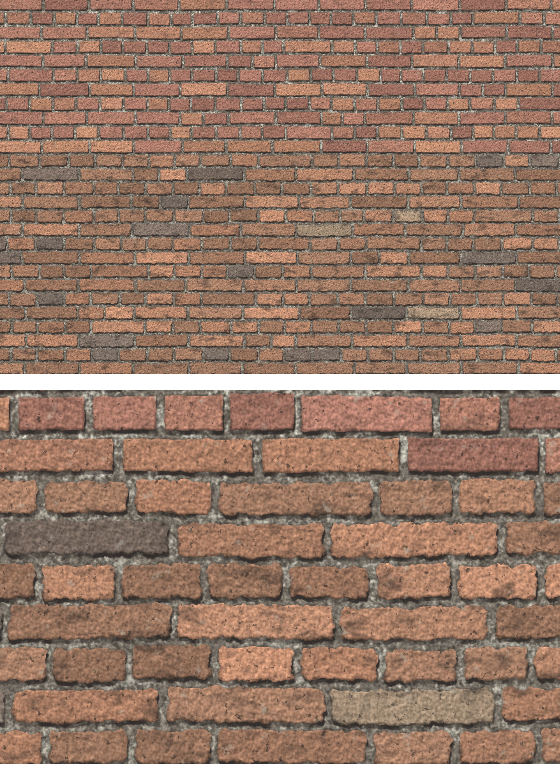
Top: the whole. Bottom: its middle third, enlarged.
Write a Shadertoy shader that draws this texture.

```glsl
// Weathered brick wall: alternating stretcher and header courses, tidy above and older below.

const float COURSES = 27.0;       // courses over the canvas height
const float OLD_COURSES = 16.0;   // the lower, more worn courses

const vec3 RED    = vec3(0.65, 0.46, 0.40);
const vec3 ORANGE = vec3(0.74, 0.54, 0.43);
const vec3 BROWN  = vec3(0.62, 0.47, 0.38);
const vec3 SLATE  = vec3(0.43, 0.41, 0.39);
const vec3 CREAM  = vec3(0.66, 0.60, 0.51);
const vec3 MORTAR = vec3(0.47, 0.44, 0.40);
const vec3 LIME   = vec3(0.72, 0.71, 0.66);
const vec3 SOOT   = vec3(0.19, 0.17, 0.16);

struct Brick { vec2 centre; vec2 halfSize; float seed; };

float hash(vec2 p) {
    vec3 q = fract(vec3(p.xyx) * 0.1031);
    q += dot(q, q.yzx + 33.33);
    return fract((q.x + q.y) * q.z);
}

vec2 gradientAt(vec2 cell) {
    float angle = 6.2832 * hash(cell + 71.0);
    return vec2(cos(angle), sin(angle));
}

// Gradient noise, roughly -0.7 to 0.7
float noise(vec2 p) {
    vec2 i = floor(p), f = p - i;
    vec2 u = f * f * f * (f * (f * 6.0 - 15.0) + 10.0);
    vec2 e = vec2(0.0, 1.0);
    float low  = mix(dot(gradientAt(i), f), dot(gradientAt(i + e.yx), f - e.yx), u.x);
    float high = mix(dot(gradientAt(i + e), f - e), dot(gradientAt(i + 1.0), f - 1.0), u.x);
    return mix(low, high, u.y);
}

float fbm(vec2 p) {
    float sum = 0.0, amplitude = 0.6;
    for (int i = 0; i < 4; i++) {
        sum += amplitude * noise(p);
        p = mat2(1.6, 1.2, -1.2, 1.6) * p + 7.3;
        amplitude *= 0.6;
    }
    return sum;
}

// Position of a vertical joint, in stretcher widths
float joint(float index, float row) {
    return index + 0.09 * (hash(vec2(index, row + 40.0)) - 0.5);
}

Brick findBrick(vec2 p) {
    float row = floor(p.y);
    bool old = row < OLD_COURSES;
    bool headers = mod(row, 2.0) > 0.5;
    float pitch = old ? 3.95 : 3.355;
    float offset = (old ? 1.74 : 3.0) + (headers ? 0.25 * pitch : 0.0);
    float t = (p.x - offset) / pitch;
    float i = floor(t);
    if (t < joint(i, row)) i -= 1.0;
    else if (t > joint(i + 1.0, row)) i += 1.0;
    float left = joint(i, row), right = joint(i + 1.0, row);
    float seed = hash(vec2(i + 13.0, row));

    // Most cells of a header course hold two short bricks
    if (hash(vec2(i + 5.0, row + 90.0)) < (headers ? 0.86 : 0.07)) {
        float middle = 0.5 * (left + right) + 0.06 * (seed - 0.5);
        if (t < middle) right = middle;
        else { left = middle; seed = hash(vec2(i + 57.0, row + 31.0)); }
    }
    float gap = 0.085 + 0.04 * seed;
    vec2 centre = vec2(offset + 0.5 * (left + right) * pitch, row + 0.5);
    centre.y += 0.06 * (hash(vec2(seed * 91.0, row)) - 0.5);
    return Brick(centre, vec2(0.5 * (right - left) * pitch - gap, 0.5 - gap), seed);
}

// Signed distance to a brick with chipped, rounded edges
float brickDistance(vec2 p, Brick b, float wear) {
    float radius = mix(0.03, 0.12, wear);
    vec2 q = abs(p - b.centre) - b.halfSize + radius;
    float d = length(max(q, 0.0)) + min(max(q.x, q.y), 0.0) - radius;
    return d + mix(0.07, 0.15, wear) * fbm(p * 2.8 + b.seed * 20.0);
}

vec3 brickTint(float seed, float wear) {
    float pick = hash(vec2(seed * 173.0, 3.0));
    vec3 tint = mix(mix(RED, BROWN, wear), ORANGE, smoothstep(0.3, 1.0, pick));
    float odd = hash(vec2(seed * 311.0, 8.0));
    tint = mix(tint, SLATE, step(odd, 0.07 * wear) * 0.75);
    tint = mix(tint, CREAM, step(0.985, odd) * wear * 0.7);
    return tint * mix(0.91, 1.09, hash(vec2(seed * 57.0, 19.0)));
}

// Surface height: rough grain and a few short split-face ledges
float relief(vec2 p, float seed) {
    vec2 q = p * vec2(0.7, 1.1) + seed * 60.0;
    float ledge = smoothstep(-0.05, 0.05, noise(q) + 0.12 * noise(p * 5.0));
    return 0.30 * fbm(p * 6.0 + seed * 30.0) + 0.12 * ledge * smoothstep(0.0, 0.3, noise(q * 1.7 + 9.0));
}

vec3 brickFace(vec2 p, Brick b, float d, float wear) {
    vec2 towardLight = vec2(-0.03, 0.06);
    float slope = relief(p, b.seed) - relief(p + towardLight, b.seed);
    float grain = 0.24 * fbm(p * 6.0) + 0.24 * noise(p * 15.0 + 4.0);
    vec3 color = brickTint(b.seed, wear) * (1.0 + 1.1 * slope + grain);
    // Broad grime, dark pits and lime bloom
    float grime = fbm(p * vec2(1.0, 1.8) + b.seed * 9.0);
    color = mix(color, SOOT, smoothstep(0.0, 0.6, grime) * mix(0.25, 0.6, wear));
    color = mix(color, SOOT, smoothstep(0.24, 0.42, fbm(p * 6.0 + 50.0)) * 0.6);
    color = mix(color, LIME, smoothstep(0.24, 0.5, fbm(p * 2.6 + 80.0)) * 0.5);
    // Narrow lit upper rim, shaded lower rim
    float rim = smoothstep(-0.08, 0.0, d);
    float side = (p.y - b.centre.y) / b.halfSize.y;
    return color * (1.0 + rim * (0.22 * side - 0.14));
}

vec3 mortarFace(vec2 p, float d, float shadow, float wear) {
    float grain = fbm(p * 6.0 + 33.0) + 0.4 * noise(p * 14.0);
    float lime = smoothstep(-0.1, 0.4, fbm(p * 1.3) + 0.5 * grain);
    vec3 color = mix(MORTAR, LIME, lime * mix(0.85, 0.55, wear)) * (1.0 + 0.7 * grain);
    // Ragged shade: some joints are filled flush, others are deep
    float depth = smoothstep(-0.3, 0.25, fbm(p * 1.6 + 120.0));
    float contact = 1.0 - smoothstep(0.0, 0.07, d);
    return mix(color, SOOT, clamp((0.35 * contact + 0.95 * shadow) * mix(0.3, 1.0, depth), 0.0, 0.95));
}

void mainImage(out vec4 fragColor, in vec2 fragCoord) {
    float pixel = COURSES / iResolution.y;
    vec2 p = fragCoord * pixel;
    p.y += 0.1 - 0.028 * max(p.y - OLD_COURSES, 0.0);   // upper courses are slightly taller
    p.y += 0.08 * noise(vec2(p.x * 0.2, p.y * 0.3));
    float wear = 1.0 - smoothstep(OLD_COURSES - 0.1, OLD_COURSES + 0.1, p.y);

    Brick brick = findBrick(p);
    float d = brickDistance(p, brick, wear);
    vec2 above = p + vec2(-0.03, 0.10);
    float shadow = 1.0 - smoothstep(-0.03, 0.03, brickDistance(above, findBrick(above), wear));

    float cover = 1.0 - smoothstep(-0.6 * pixel, 0.6 * pixel, d);
    vec3 color = mix(mortarFace(p, d, shadow, wear), brickFace(p, brick, d, wear), cover);
    fragColor = vec4(clamp(color, 0.0, 1.0), 1.0);
}
```
